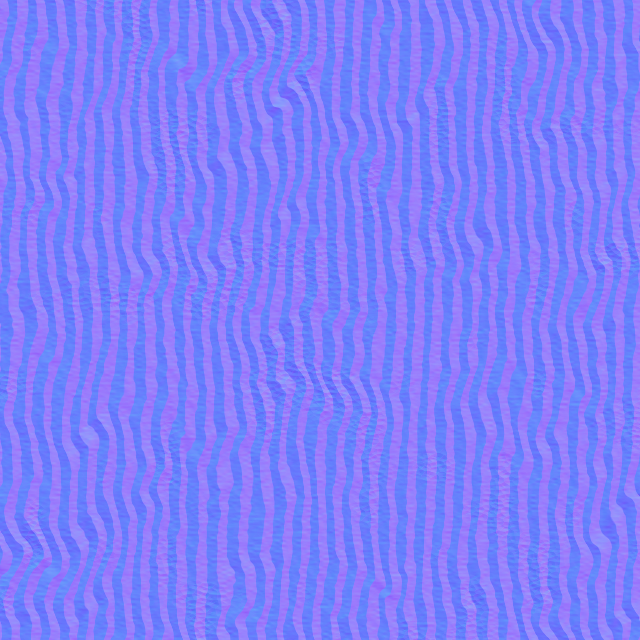
Give the GLSL for this texture map, as a Shadertoy shader.

```glsl
// Tangent-space normal map of wind-blown sand: wavering upright ripples with rough grain.

const float RIPPLES = 34.0;   // ripples across the canvas
const float TILT = 0.205;     // sideways lean of each ripple face
const float CREST = 0.02;     // softness of crests and troughs, in ripple periods

float hash(vec2 p) {
    vec3 q = fract(p.xyx * 0.1031);
    q += dot(q, q.yzx + 33.33);
    return fract((q.x + q.y) * q.z);
}

vec2 hash2(vec2 p) {
    return vec2(hash(p), hash(p + 71.7));
}

// Smooth lattice noise in -1..1
float valueNoise(vec2 p) {
    vec2 cell = floor(p), f = fract(p);
    f = f * f * (3.0 - 2.0 * f);
    float low = mix(hash(cell), hash(cell + vec2(1, 0)), f.x);
    float high = mix(hash(cell + vec2(0, 1)), hash(cell + vec2(1, 1)), f.x);
    return 2.0 * mix(low, high, f.y) - 1.0;
}

// Distance to the nearest scattered point
float cellular(vec2 p) {
    vec2 cell = floor(p), f = fract(p);
    float nearest = 4.0;
    for (int y = -1; y <= 1; y++)
        for (int x = -1; x <= 1; x++) {
            vec2 offset = vec2(x, y);
            vec2 d = offset + hash2(cell + offset) - f;
            nearest = min(nearest, dot(d, d));
        }
    return sqrt(nearest);
}

// Sideways displacement of the ripples
float wander(vec2 p) {
    p.y += 0.02 * sin(p.x * 23.0) + 0.010 * sin(p.x * 61.0 + 1.3);
    return 0.0135 * valueNoise(p * vec2(7.0, 14.0) + 3.0)
         + 0.0065 * valueNoise(p * vec2(13.0, 27.0) + 40.0)
         + 0.0018 * valueNoise(p * vec2(30.0, 56.0) + 130.0);
}

vec2 wanderSlope(vec2 p, float e) {
    vec2 s = vec2(e, 0.0);
    return vec2(wander(p + s.xy) - wander(p - s.xy),
                wander(p + s.yx) - wander(p - s.yx)) / (2.0 * e);
}

// Fine flattened grain plus coarser lumps where the surface is rough
float grainHeight(vec2 p, float rough) {
    float fine = valueNoise(p * vec2(120.0, 240.0) + 11.0);
    float lumps = cellular(p * vec2(85.0, 140.0) + 5.0);
    return 0.0002 * fine + mix(0.00016, 0.0008, rough) * lumps;
}

vec2 grainSlope(vec2 p, float rough, float e) {
    float here = grainHeight(p, rough);
    return vec2(grainHeight(p + vec2(e, 0.0), rough) - here,
                grainHeight(p + vec2(0.0, e), rough) - here) / e;
}

// +1 on right-hand faces, -1 on left-hand faces, soft in between
float faceSide(float phase, float bias, float softness) {
    float wave = abs(fract(phase) - 0.5) - 0.25 + bias;
    return clamp(wave / softness, -1.0, 1.0);
}

void mainImage(out vec4 fragColor, in vec2 fragCoord) {
    vec2 p = fragCoord / iResolution.y;
    float pixel = 1.0 / iResolution.y;

    // Ripple faces, with slightly ragged edges and uneven widths
    float ragged = 0.0013 * valueNoise(p * vec2(90.0, 130.0) + 20.0);
    float phase = RIPPLES * (p.x + wander(p) + ragged);
    float bias = 0.07 * valueNoise(p * vec2(24.0, 20.0) + 60.0) - 0.004;
    float side = faceSide(phase, bias, max(CREST, 0.45 * RIPPLES * pixel));
    vec2 across = normalize(vec2(1.0, 0.0) + wanderSlope(p, 0.002));

    // Grain laid over the faces
    float rough = smoothstep(0.15, 0.8, valueNoise(p * vec2(19.0, 15.0) + 90.0));
    vec2 lean = TILT * side * across - grainSlope(p, rough, 0.0012);

    // Pack the unit normal into colour
    vec3 normal = vec3(lean, sqrt(max(0.0, 1.0 - dot(lean, lean))));
    fragColor = vec4(0.5 + 0.5 * normal, 1.0);
}
```
